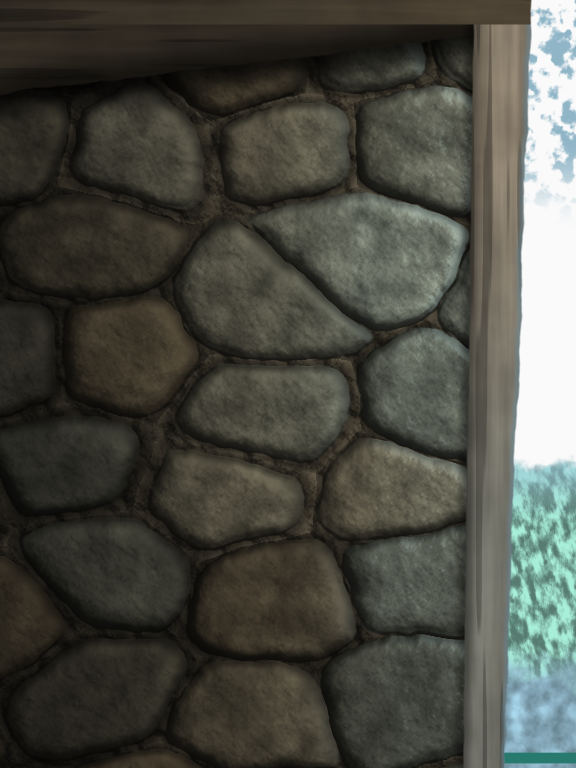
Write a Shadertoy shader that draws this texture.

```glsl
const vec2 STONE_SIZE = vec2(0.192, 0.142);
const float RUBBLE_SIZE = 0.042;
const vec3 BROWN = vec3(0.285, 0.25, 0.19);
const vec3 GREY = vec3(0.265, 0.28, 0.25);
const vec3 MORTAR = vec3(0.23, 0.21, 0.17);
const vec3 SKY_BLUE = vec3(0.56, 0.71, 0.78);
const vec3 LEAF = vec3(0.55, 0.78, 0.71);

float hash(vec2 p) {
    vec3 q = fract(p.xyx * vec3(0.1031, 0.1030, 0.0973));
    q += dot(q, q.yzx + 33.33);
    return fract((q.x + q.y) * q.z);
}

vec2 hash2(vec2 p) {
    return vec2(hash(p + 17.3), hash(p + 71.9));
}

float noise(vec2 p) {
    vec2 i = floor(p), f = fract(p);
    f = f * f * (3.0 - 2.0 * f);
    return mix(mix(hash(i), hash(i + vec2(1, 0)), f.x),
               mix(hash(i + vec2(0, 1)), hash(i + 1.0), f.x), f.y);
}

float fbm(vec2 p) {
    float sum = 0.0, gain = 0.533;
    for (int i = 0; i < 4; i++) {
        sum += gain * noise(p);
        p = mat2(1.6, 1.2, -1.2, 1.6) * p + 5.7;
        gain *= 0.5;
    }
    return sum;
}

// Jittered centres in staggered courses
vec2 centre(vec2 cell) {
    return cell + 0.5 + vec2(0.5 * mod(cell.y, 2.0), 0.0) + 0.62 * (hash2(cell) - 0.5);
}

// Rounded distance to the cell border in x, cell id in yz
vec3 roundedCells(vec2 q, float sharpness) {
    vec2 base = floor(q), id = base, nearest = vec2(9.0);
    for (int k = 0; k < 25; k++) {
        vec2 cell = base + vec2(k % 5 - 2, k / 5 - 2);
        vec2 toCentre = centre(cell) - q;
        if (dot(toCentre, toCentre) < dot(nearest, nearest)) {
            nearest = toCentre;
            id = cell;
        }
    }
    float sum = 0.0001;
    for (int k = 0; k < 25; k++) {
        vec2 cell = base + vec2(k % 5 - 2, k / 5 - 2);
        if (cell == id) continue;
        vec2 other = centre(cell) - q;
        sum += exp(-sharpness * dot(0.5 * (nearest + other), normalize(other - nearest)));
    }
    return vec3(-log(sum) / sharpness, id);
}

// Relief of the wall; stone.x becomes the depth inside a stone
float wallHeight(vec2 p, out vec3 stone) {
    vec2 warped = p + 0.022 * (vec2(fbm(p * 13.0), fbm(p * 13.0 + 40.0)) - 0.5);
    vec2 q = warped / STONE_SIZE;
    stone = roundedCells(q, 16.0);
    stone.x -= mix(-0.01, 0.06, hash(stone.yz + 5.0));
    float rise = 1.0 - clamp(stone.x / 0.2, 0.0, 1.0);
    float dome = 0.024 * (1.0 - rise * rise * rise);
    vec2 tilt = hash2(stone.yz + 31.0) - 0.5;
    dome += 0.022 * dot(q - centre(stone.yz), tilt) * smoothstep(0.0, 0.06, stone.x);
    float rubble = 0.007 * smoothstep(0.0, 0.3, roundedCells(warped / RUBBLE_SIZE, 12.0).x);
    rubble += 0.008 * (fbm(p * 75.0) - 0.4);
    float inside = smoothstep(-0.01, 0.025, stone.x);
    return mix(rubble, 0.004 + dome, inside) + 0.009 * fbm(p * 27.0) + 0.002 * fbm(p * 120.0);
}

vec3 wallColor(vec2 p, float shadowEdge) {
    const float STEP = 0.002;
    vec3 stone, unused;
    float h = wallHeight(p, stone);
    vec2 slope = vec2(wallHeight(p + vec2(STEP, 0), unused),
                      wallHeight(p + vec2(0, STEP), unused)) - h;
    vec3 normal = normalize(vec3(-slope, STEP));
    float light = 0.48 + 0.82 * max(dot(normal, normalize(vec3(0.5, 0.45, 0.75))), 0.0);
    float inside = smoothstep(-0.01, 0.02, stone.x);
    float greyness = clamp(hash(stone.yz + 9.0) * 0.7 + smoothstep(0.3, 0.6, p.x) * 0.5, 0.0, 1.0);
    vec3 color = mix(MORTAR, mix(BROWN, GREY, greyness), inside);
    color *= mix(0.8, 1.15, hash(stone.yz + 3.0)) * (0.68 + 0.64 * fbm(p * 32.0));
    // Crevices and daylight falling in from the right
    float crevice = mix(0.62, 1.0, smoothstep(0.0, 0.1, abs(stone.x)));
    float nearDoor = smoothstep(0.36, 0.6, p.x);
    float exposure = mix(0.62, 1.08, smoothstep(0.0, 0.42, p.x)) + 0.3 * nearDoor;
    exposure *= mix(0.8, 1.0, smoothstep(0.0, 0.45, p.y));
    color *= light * crevice * exposure;
    color += vec3(0.13, 0.16, 0.17) * nearDoor * inside * smoothstep(0.15, 0.8, normal.x + 0.5 * normal.y);
    return color * mix(0.25, 1.0, smoothstep(0.0, 0.05, shadowEdge - p.y));
}

vec3 woodColor(vec2 along, vec3 tone) {
    float grain = fbm(along * vec2(5.0, 85.0));
    float crack = smoothstep(0.68, 0.78, noise(along * vec2(4.0, 130.0) + 8.0));
    return tone * (0.7 + 0.38 * grain + 0.25 * fbm(along * 18.0)) * (1.0 - 0.25 * crack);
}

vec3 outsideColor(vec2 p) {
    float leaves = smoothstep(0.46, 0.66, fbm(p * 65.0)) * smoothstep(0.7, 0.82, p.y);
    vec3 color = mix(vec3(0.98), SKY_BLUE, leaves);
    float blades = fbm(vec2(p.x + 0.3 * p.y, p.y - 0.5 * p.x) * vec2(130.0, 65.0));
    vec3 grass = mix(LEAF * 0.62, LEAF * 1.2, smoothstep(0.25, 0.75, blades));
    vec3 ground = SKY_BLUE * (0.6 + 0.7 * fbm(p * 55.0));
    grass = mix(ground, grass, smoothstep(0.1, 0.16, p.y + 0.06 * (fbm(p * 40.0) - 0.5)));
    grass = mix(grass, SKY_BLUE * 1.08, 0.6 * smoothstep(0.31, 0.4, p.y));
    color = mix(grass, color, smoothstep(0.385, 0.405, p.y + 0.03 * (fbm(p * 70.0) - 0.5)));
    float rail = smoothstep(0.008, 0.006, abs(p.y - 0.013));
    return mix(color, vec3(0.16, 0.48, 0.43), rail);
}

void mainImage(out vec4 fragColor, in vec2 fragCoord) {
    vec2 p = fragCoord / iResolution.y;
    float blur = 1.2 / iResolution.y;
    float wobble = 0.007 * (fbm(vec2(p.y * 24.0, 2.0)) - 0.5);
    float postLeft = mix(0.603, 0.617, p.y) + 0.5 * wobble;
    float postRight = mix(0.656, 0.692, p.y) + wobble;
    float beamEdge = mix(0.878, 0.955, p.x / 0.62) + 0.008 * (fbm(p.xx * 20.0) - 0.5);
    float lintelEdge = 0.968 + 0.4 * wobble;

    vec3 color = wallColor(p, beamEdge);

    // Recessed beam above the stones
    vec3 beam = woodColor(p, vec3(0.175, 0.155, 0.125));
    beam *= mix(0.5, 1.0, smoothstep(0.0, 0.045, p.y - beamEdge));
    color = mix(color, beam, smoothstep(-blur, blur, p.y - beamEdge));

    // Door post, worn and paler towards the light
    float across = (p.x - postLeft) / (postRight - postLeft);
    vec3 tone = mix(vec3(0.39, 0.39, 0.36), vec3(0.46, 0.42, 0.36), smoothstep(0.2, 0.9, p.y));
    vec3 post = woodColor(p.yx, tone) * mix(0.72, 1.12, smoothstep(0.0, 0.35, across));
    post = mix(post, SKY_BLUE * 0.72, 0.6 * smoothstep(0.86, 0.98, across));
    color *= mix(0.55, 1.0, smoothstep(0.0, 0.018, abs(p.x - postLeft)));
    color = mix(color, post, smoothstep(-blur, blur, p.x - postLeft));

    // Front lintel, then the daylight beyond
    vec3 lintel = woodColor(p + 3.0, mix(vec3(0.18, 0.16, 0.13), vec3(0.31, 0.27, 0.21), p.x / 0.7));
    color = mix(color, lintel, smoothstep(-blur, blur, p.y - lintelEdge));
    color = mix(color, outsideColor(p), smoothstep(-blur, blur, p.x - postRight));
    fragColor = vec4(clamp(color, 0.0, 1.0), 1.0);
}
```
